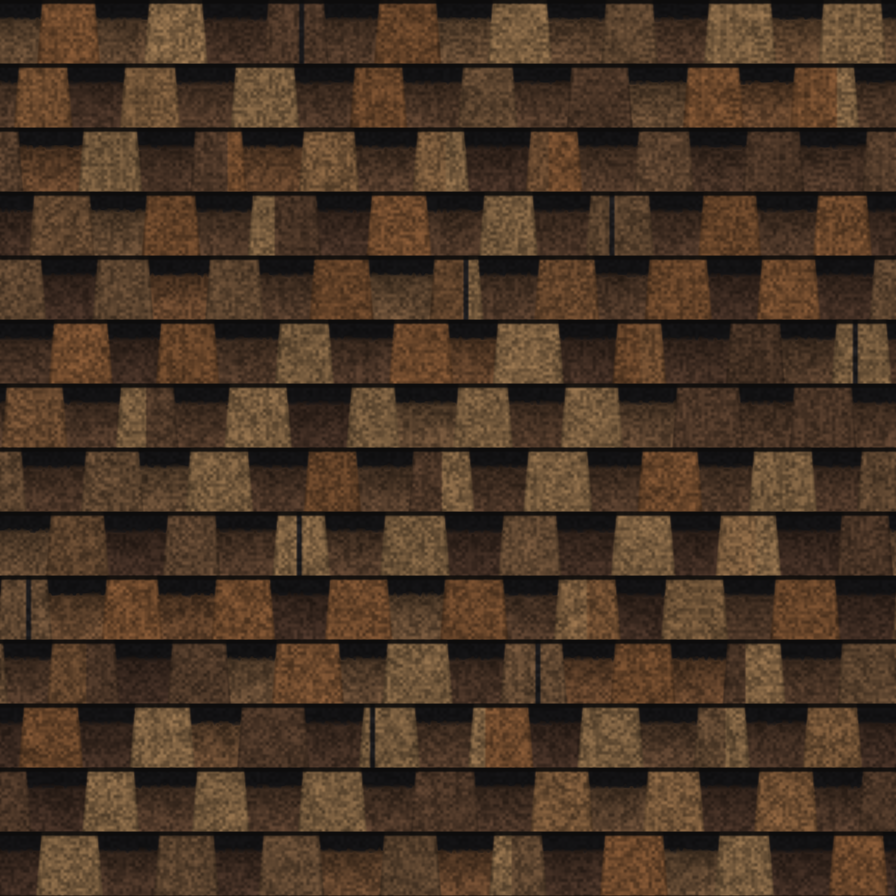
A WebGL 1 fragment shader for this texture:

```glsl
precision highp float;

uniform vec2 u_resolution;

const float ROWS = 14.0;
const float PAIRS = 8.0;          // tab and slot pairs per row
const float ROW_SHIFT = 0.618;    // sideways step between rows, in pairs
const float SHIFT_JITTER = 0.22;
const float EDGE_JITTER = 0.1;
const float FLARE = 0.045;        // tabs widen toward the bottom
const float LINE_DEPTH = 0.06;    // butt line, in row heights
const float SHADOW_DEPTH = 0.30;
const float SPLIT_CHANCE = 0.16;
const float SLIT_CHANCE = 0.035;
const float SLIT_WIDTH = 0.022;
const float GRAINS = 288.0;
const float GRAIN_CONTRAST = 0.72;
const float SOFTNESS = 0.0016;

const vec3 TAN = vec3(0.46, 0.355, 0.24);
const vec3 RUST = vec3(0.40, 0.265, 0.16);
const vec3 BROWN = vec3(0.35, 0.26, 0.18);
const vec3 UMBER = vec3(0.28, 0.20, 0.145);
const vec3 DARK = vec3(0.22, 0.155, 0.12);
const vec3 SHADOW = vec3(0.065, 0.063, 0.068);
const vec3 LINE = vec3(0.05, 0.045, 0.043);

float hash(vec2 p) {
  return fract(sin(dot(p, vec2(127.1, 311.7))) * 43758.5453);
}

// Value noise that wraps after the given number of cells
float noise(vec2 uv, float cells) {
  vec2 p = uv * cells;
  vec2 i = floor(p);
  vec2 f = fract(p);
  f = f * f * (3.0 - 2.0 * f);
  vec2 a = mod(i, cells);
  vec2 b = mod(i + 1.0, cells);
  return mix(mix(hash(a), hash(vec2(b.x, a.y)), f.x),
             mix(hash(vec2(a.x, b.y)), hash(b), f.x), f.y);
}

vec3 tabColor(float h) {
  vec3 c = mix(TAN, RUST, smoothstep(0.26, 0.38, h));
  c = mix(c, BROWN, smoothstep(0.56, 0.66, h));
  return mix(c, UMBER, smoothstep(0.78, 0.9, h));
}

vec3 slotColor(float h) {
  vec3 c = mix(DARK, UMBER, smoothstep(0.2, 0.5, h));
  c = mix(c, BROWN, smoothstep(0.6, 0.75, h));
  return mix(c, mix(RUST, UMBER, 0.4), smoothstep(0.8, 0.9, h));
}

void main() {
  vec2 uv = gl_FragCoord.xy / u_resolution;
  float soft = max(SOFTNESS, 0.7 / u_resolution.x);
  float softX = soft * PAIRS;
  float softY = soft * ROWS;

  // Row and pair coordinates; depth runs down from the top of the row
  float y = (1.0 - uv.y) * ROWS;
  float row = floor(y);
  float depth = fract(y);
  float shift = row * ROW_SHIFT + SHIFT_JITTER * (hash(vec2(row, 7.3)) - 0.5);
  float x = uv.x * PAIRS - shift + 0.33;
  float u = fract(x);
  vec2 slotId = vec2(mod(floor(x), PAIRS), row);
  vec2 tabId = vec2(mod(floor(x + 0.5), PAIRS), row);
  float tabX = u - step(0.5, u);

  // Slot mask with slanted, uneven sides
  float flare = FLARE * (depth - 0.3);
  float left = 0.25 + EDGE_JITTER * (hash(slotId + 11.7) - 0.5) + flare;
  float right = 0.75 + EDGE_JITTER * (hash(slotId + 23.1) - 0.5) - flare;
  float inset = min(u - left, right - u);
  float slot = smoothstep(-softX, softX, inset);

  // Tabs, some of two tones, a few with a narrow slit
  float seamX = tabX - 0.24 * (hash(tabId + 31.9) - 0.5);
  float split = step(hash(tabId + 43.3), SPLIT_CHANCE);
  float seam = split * smoothstep(-softX, softX, seamX);
  vec3 tab = mix(tabColor(hash(tabId + 53.7)), tabColor(hash(tabId + 61.3)), seam);
  tab *= 0.93 + 0.14 * hash(tabId + 71.9);
  tab *= 1.0 - 0.22 * smoothstep(-0.035, 0.0, inset);
  float slit = step(hash(tabId + 83.1), SLIT_CHANCE);
  float slitMask = 1.0 - smoothstep(SLIT_WIDTH - softX, SLIT_WIDTH + softX, abs(seamX));
  tab = mix(tab, SHADOW * 1.6, slit * slitMask);

  // Recessed slots brighten below the shadow
  vec3 recess = slotColor(hash(slotId + 97.7));
  recess *= mix(0.78, 1.12, smoothstep(SHADOW_DEPTH, 0.95, depth));
  vec3 color = mix(tab, recess, slot);

  // Mineral granules and soft mottling
  float grain = 0.75 * noise(uv, GRAINS) + 0.25 * noise(uv + 0.37, GRAINS * 0.5);
  float mottle = noise(uv, 56.0);
  color *= 1.0 + GRAIN_CONTRAST * (grain - 0.5) + 0.14 * (mottle - 0.5);

  // Ragged cast shadow inside each slot
  float reach = SHADOW_DEPTH + 0.09 * (grain - 0.5);
  float shade = slot * (1.0 - smoothstep(reach - 0.05, reach + 0.04, depth));
  color = mix(color, SHADOW * (0.8 + 0.5 * grain), shade);

  // Dark line under the butt of the row above
  float line = 1.0 - smoothstep(LINE_DEPTH - softY, LINE_DEPTH + softY, depth);
  line = max(line, 0.7 * smoothstep(1.0 - softY, 1.0, depth));
  color = mix(color, LINE, 0.9 * line);

  gl_FragColor = vec4(color, 1.0);
}
```
